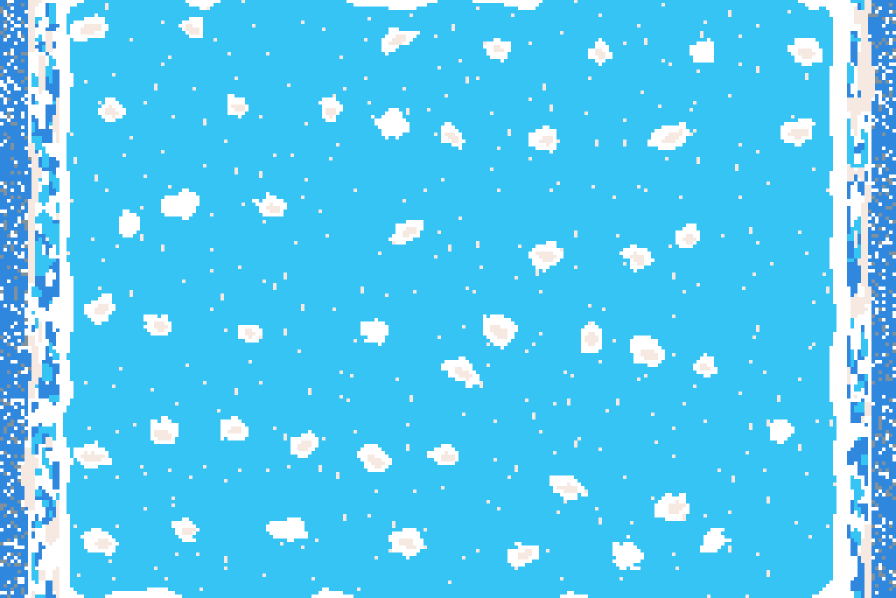
Give the GLSL for this pattern, as a Shadertoy shader.

```glsl
// Pixel-art aqua water strewn with small ice floes, between two frosty shores.
const float PIXELS = 256.0;                       // art pixels across the width
const vec3 AQUA  = vec3(0.21, 0.77, 0.96);
const vec3 DEEP  = vec3(0.19, 0.53, 0.87);
const vec3 SNOW  = vec3(1.0);
const vec3 BLUSH = vec3(0.965, 0.915, 0.885);
const vec3 SLATE = vec3(0.50, 0.57, 0.61);
// Distance from the side: deep sea end, slush end, open water start
const vec3 LEFT_SHORE  = vec3(0.032, 0.065, 0.075);
const vec3 RIGHT_SHORE = vec3(0.028, 0.053, 0.070);
const float CORNER = 0.030;
const float SPARKLE_STEP = 9.0;                   // in art pixels
// Floe rows in percent of the width: start, step, sway (x) and (y from the top)
const int ROWS = 7;
const int ROW_COUNT[ROWS] = int[](8, 8, 7, 8, 6, 4, 7);
const vec3 ROW_X[ROWS] = vec3[](
    vec3(10.0, 11.4, 0.0), vec3(12.4, 10.4, 4.2), vec3(14.4, 10.4, -5.5),
    vec3(11.1, 10.2, -4.4), vec3(10.2, 7.9, 0.0), vec3(51.4, 11.9, 0.0),
    vec3(11.2, 11.4, -2.0));
const vec3 ROW_Y[ROWS] = vec3[](
    vec3(3.1, 0.45, -0.6), vec3(12.2, 0.5, -1.1), vec3(25.0, 0.25, -2.8),
    vec3(34.5, 0.8, 1.0), vec3(50.8, -0.4, -2.4), vec3(41.4, 2.2, 12.5),
    vec3(60.5, 0.0, -1.6));
const ivec2 GAP = ivec2(2, 0);                    // open place in the first row

float hash(vec2 p) {
    vec3 q = fract(p.xyx * 0.1031);
    q += dot(q, q.yzx + 33.33);
    return fract((q.x + q.y) * q.z);
}

vec2 hash2(vec2 p) { return vec2(hash(p + 17.0), hash(p + 53.0)); }

float noise(vec2 p) {
    vec2 i = floor(p), f = fract(p);
    f = f * f * (3.0 - 2.0 * f);
    return mix(mix(hash(i), hash(i + vec2(1, 0)), f.x),
               mix(hash(i + vec2(0, 1)), hash(i + vec2(1, 1)), f.x), f.y);
}

float roundBox(vec2 p, vec2 halfSize, float r) {
    vec2 q = abs(p) - halfSize + r;
    return length(max(q, 0.0)) + min(max(q.x, q.y), 0.0) - r;
}

// Ragged tilted floes along swaying rows
vec3 addFloes(vec3 col, vec2 p, float height) {
    vec2 t = vec2(p.x, height - p.y);
    float ragged = 0.6 * (noise(p * 130.0) - 0.5);
    for (int row = 0; row < ROWS; row++) {
        for (int i = 0; i < ROW_COUNT[row]; i++) {
            if (ivec2(i, row) == GAP) continue;
            vec3 along = vec3(1.0, float(i), sin(float(i) * 1.0472));
            vec2 center = 0.01 * vec2(dot(ROW_X[row], along), dot(ROW_Y[row], along));
            vec2 q = t - center;
            if (dot(q, q) > 0.0012) continue;
            vec2 id = vec2(i, row);
            float tilt = mix(-0.4, 0.8, hash(id + 91.0));
            float c = cos(tilt), s = sin(tilt);
            q = mat2(c, -s, s, c) * q;
            q /= mix(vec2(0.012, 0.011), vec2(0.024, 0.016), hash2(id + 7.0));
            if (length(q) + ragged < 1.0) col = SNOW;
            vec2 core = (q - 0.1) * vec2(1.0, 1.3);
            if (length(core) + 0.5 * ragged < 0.52 && hash(id + 3.0) > 0.25) col = BLUSH;
        }
    }
    return col;
}

// Slush, a blush ribbon and speckled deep sea, outward from the water
vec3 addShore(vec3 col, vec2 p, vec2 pixel, float height) {
    bool isLeft = p.x < 0.5;
    vec3 shore = isLeft ? LEFT_SHORE : RIGHT_SHORE;
    float side = isLeft ? 3.0 : 19.0;
    float s = isLeft ? p.x : 1.0 - p.x;
    float wave = noise(vec2(side, p.y * 26.0)) - 0.5;
    float drift = noise(vec2(side + 40.0, p.y * 19.0));

    // Snow rim with rounded corners and a few drifts at top and bottom
    vec2 lo = vec2(LEFT_SHORE.z, 0.0), hi = vec2(1.0 - RIGHT_SHORE.z, height);
    float rim = roundBox(p - 0.5 * (lo + hi), 0.5 * (hi - lo), CORNER);
    float nearSide = 1.0 - smoothstep(0.08, 0.10, s);
    float endGap = min(p.y, height - p.y);
    float bank = noise(vec2(p.x * 22.0, p.y < 0.5 * height ? 8.0 : 31.0));
    if (rim + 0.014 * wave * nearSide > 0.0 || endGap < 0.04 * (bank - 0.7)) col = SNOW;

    // Slush
    if (s < shore.y + 0.006 * wave) {
        if (noise(p * vec2(130.0, 70.0) + 9.0) > 0.56) col = DEEP;
        if (noise(p * vec2(140.0, 85.0) + 70.0) > 0.66) col = AQUA;
        if (noise(p * vec2(110.0, 40.0) + 130.0) > 0.72) col = BLUSH;
    }

    // Ribbon, thicker at one place on each side
    float swell = (p.y - height * (isLeft ? 0.20 : 0.87)) / 0.030;
    float ribbon = 0.004 + 0.006 * drift + 0.010 * exp(-swell * swell);
    float coast = shore.x + 0.006 * (drift - 0.5) - 0.006 * exp(-swell * swell);
    if (s < coast + ribbon) col = drift > 0.4 || abs(swell) < 1.2 ? BLUSH : SNOW;

    // Deep sea
    if (s < coast) {
        float speck = hash(pixel + 11.0);
        col = speck > 0.86 ? SNOW : speck < 0.11 ? SLATE : DEEP;
    }
    return col;
}

vec3 scene(vec2 uv, float height) {
    vec2 pixel = floor(uv * PIXELS);
    vec2 p = (pixel + 0.5) / PIXELS;
    vec3 col = AQUA;

    // Sparkles of one pixel, or now and then two
    vec2 id = floor(pixel / SPARKLE_STEP);
    vec2 offset = pixel - id * SPARKLE_STEP - floor(hash2(id) * SPARKLE_STEP);
    float kind = hash(id + 29.0);
    if (offset.x == 0.0 && (offset.y == 0.0 || (offset.y == 1.0 && kind < 0.15)) && kind < 0.85)
        col = BLUSH;

    col = addFloes(col, p, height);
    return addShore(col, p, pixel, height);
}

void mainImage(out vec4 fragColor, in vec2 fragCoord) {
    float height = iResolution.y / iResolution.x;
    vec3 sum = vec3(0.0);
    // 2x2 supersampling smooths the edges
    for (int k = 0; k < 4; k++) {
        vec2 offset = vec2(k % 2, k / 2) * 0.5 - 0.25;
        sum += scene((fragCoord + offset) / iResolution.x, height);
    }
    fragColor = vec4(sum * 0.25, 1.0);
}
```
